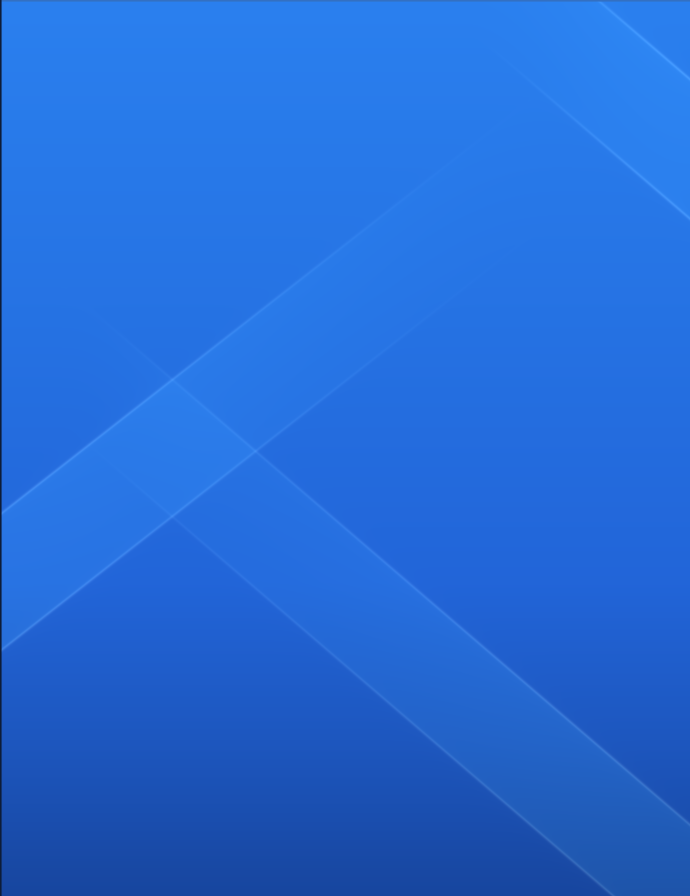
Reproduce this background procedurally as a Shadertoy shader.

```glsl
// Vertical gradient, bottom to top
const vec3 NAVY = vec3(0.090, 0.272, 0.620);
const vec3 DEEP = vec3(0.113, 0.338, 0.745);
const vec3 ROYAL = vec3(0.132, 0.395, 0.848);
const vec3 AZURE = vec3(0.148, 0.453, 0.895);
const vec3 SKY = vec3(0.165, 0.500, 0.935);
const vec4 STOPS = vec4(0.17, 0.35, 0.68, 1.0);

// Bands: slope, lower and upper intercepts, fill strength
const vec4 RISING = vec4(0.782, 0.273, 0.426, 1.0);
const vec4 FALLING = vec4(-0.860, 0.5885, 0.742, 1.0);
const vec4 CORNER = vec4(-0.860, 1.418, 1.574, 0.55);
const vec3 BAND_TINT = vec3(0.026, 0.056, 0.042);
const vec3 EDGE_TINT = vec3(0.085, 0.085, 0.055);
const float EDGE_WIDTH = 0.0016;

// Frame lines at the left and top
const vec3 LEFT_LINE = vec3(0.05, 0.11, 0.22);
const vec3 TOP_LINE = vec3(0.20, 0.44, 0.76);
const float FRAME_WIDTH = 0.0018;

vec3 backdrop(float y) {
    vec3 color = mix(NAVY, DEEP, clamp(y / STOPS.x, 0.0, 1.0));
    color = mix(color, ROYAL, clamp((y - STOPS.x) / (STOPS.y - STOPS.x), 0.0, 1.0));
    color = mix(color, AZURE, clamp((y - STOPS.y) / (STOPS.z - STOPS.y), 0.0, 1.0));
    return mix(color, SKY, clamp((y - STOPS.z) / (STOPS.w - STOPS.z), 0.0, 1.0));
}

// Thin bright core with a faint halo
float edgeLight(float d, float pixel) {
    float width = max(EDGE_WIDTH, 0.7 * pixel);
    float core = exp(-d * d / (width * width));
    return core * EDGE_WIDTH / width + 0.12 * exp(-abs(d) / (4.0 * EDGE_WIDTH));
}

// Translucent strip between two parallel lit edges
vec3 band(vec2 p, vec4 shape, float fade, float pixel) {
    float height = p.y - shape.x * p.x;
    vec2 d = (height - shape.yz) * inversesqrt(1.0 + shape.x * shape.x);
    float fill = smoothstep(-pixel, pixel, d.x) * smoothstep(-pixel, pixel, -d.y);
    float light = edgeLight(d.x, pixel) + edgeLight(d.y, pixel);
    return fade * (shape.w * fill * BAND_TINT + light * EDGE_TINT);
}

void mainImage(out vec4 fragColor, in vec2 fragCoord) {
    vec2 p = fragCoord / iResolution.y;
    float pixel = 1.0 / iResolution.y;
    vec3 color = backdrop(p.y);

    // Each band dissolves along its length
    float risingFade = 1.0 - smoothstep(0.0, 0.62, p.x);
    float fallingFade = smoothstep(0.05, 0.72, p.x) * 0.75 + smoothstep(0.08, 0.25, p.x) * 0.25;
    float cornerFade = smoothstep(0.52, 0.77, p.x);
    color += band(p, RISING, risingFade, pixel);
    color += band(p, FALLING, fallingFade, pixel);
    color += band(p, CORNER, cornerFade, pixel);

    // Narrow frame lines
    float top = 1.0 - smoothstep(FRAME_WIDTH - pixel, FRAME_WIDTH + pixel, 1.0 - p.y);
    float left = 1.0 - smoothstep(FRAME_WIDTH - pixel, FRAME_WIDTH + pixel, p.x);
    color = mix(color, TOP_LINE, top);
    color = mix(color, LEFT_LINE, left);
    fragColor = vec4(clamp(color, 0.0, 1.0), 1.0);
}
```
